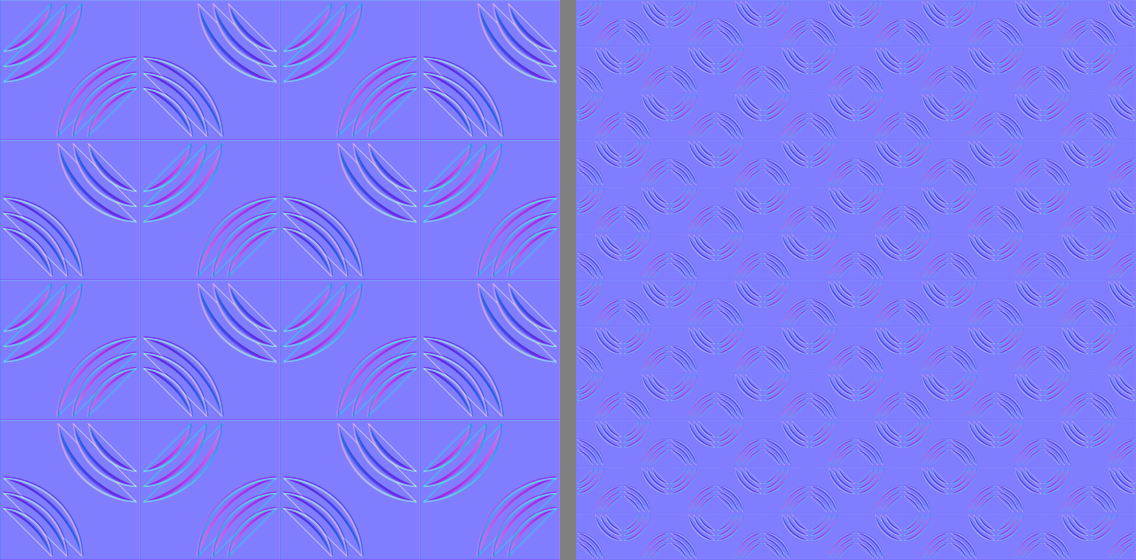
Left, the tile; right, the same tile 3 across and 3 down.
A three.js fragment shader for this texture map:

```glsl
// Tangent-space normal map of carved crescents: a 4 by 4 grid of square tiles,
// each with two fans of three nested crescents in opposite corners.
// Tiles are folded onto one corner; slopes from arcs, chords and joints are summed.
varying vec2 vUv;

float line(float d, float halfWidth) {
  return 1.0 - smoothstep(halfWidth * 0.25, halfWidth, abs(d));
}

// Slope of one crescent; p is the folded offset from the fan centre,
// side holds the signs of the quadrant, nextRadius is the crescent inside.
vec2 crescentSlope(vec2 p, vec2 side, float radius, float nextRadius) {
  float r = length(p);
  vec2 upward = normalize(p + 0.0001) * side * side.y;
  vec2 chordUp = side * side.y * 0.7071;
  float upper = step(0.0, side.y);

  // The inner arc is flatter and meets the outer arc at both tips
  float innerRadius = length(vec2(radius, 0.03) + 0.2);
  float inner = length(p + 0.2) - innerRadius;
  float outer = r - radius;
  float betweenTips = smoothstep(0.018, 0.034, min(p.x, p.y));

  // Broad wall on the inner arc
  float wall = smoothstep(-0.006, 0.003, inner)
             * (1.0 - smoothstep(0.008, mix(0.032, 0.023, upper), inner))
             * (1.0 - smoothstep(-0.006, 0.004, outer)) * betweenTips;

  // Narrow rim on the outer arc, with a fine shadow on the upper fans
  float rim = line(outer, 0.011) * betweenTips;
  float shadow = line(outer - 0.011, 0.009) * betweenTips * upper;

  // Straight chord, hidden by the next crescent
  float chord = line((p.x + p.y - radius - 0.03) * 0.7071, 0.008)
              * betweenTips * smoothstep(-0.004, 0.006, r - nextRadius);

  return upward * (0.62 * rim - 0.68 * wall - 0.5 * shadow)
       + chordUp * 0.5 * chord;
}

void main() {
  vec2 grid = vUv * 4.0;
  vec2 cell = floor(grid);
  vec2 local = fract(grid);

  // Mirror odd tiles, then fold across the diagonal to the nearer fan
  vec2 side = vec2(1.0);
  vec2 p = local;
  if (mod(cell.x + cell.y, 2.0) > 0.5) {
    p.x = 1.0 - p.x;
    side.x = -1.0;
  }
  if (p.x + p.y > 1.0) {
    p = 1.0 - p;
    side = -side;
  }

  vec2 slope = vec2(0.0);
  for (int i = 0; i < 3; i++) {
    float radius = 0.583 - 0.109 * float(i);
    float nextRadius = i < 2 ? radius - 0.109 : 0.0;
    slope += crescentSlope(p, side, radius, nextRadius);
  }

  // Shallow groove along the tile joints
  vec2 joint = local - step(0.5, local);
  slope -= 0.2 * sign(joint) * (1.0 - smoothstep(0.004, 0.012, abs(joint)));

  // Pack the unit normal into colour
  slope *= min(1.0, 0.8 / max(length(slope), 0.001));
  vec3 normal = vec3(slope, sqrt(1.0 - dot(slope, slope)));
  gl_FragColor = vec4(normal * 0.5 + vec3(0.5, 0.495, 0.5), 1.0);
}
```
